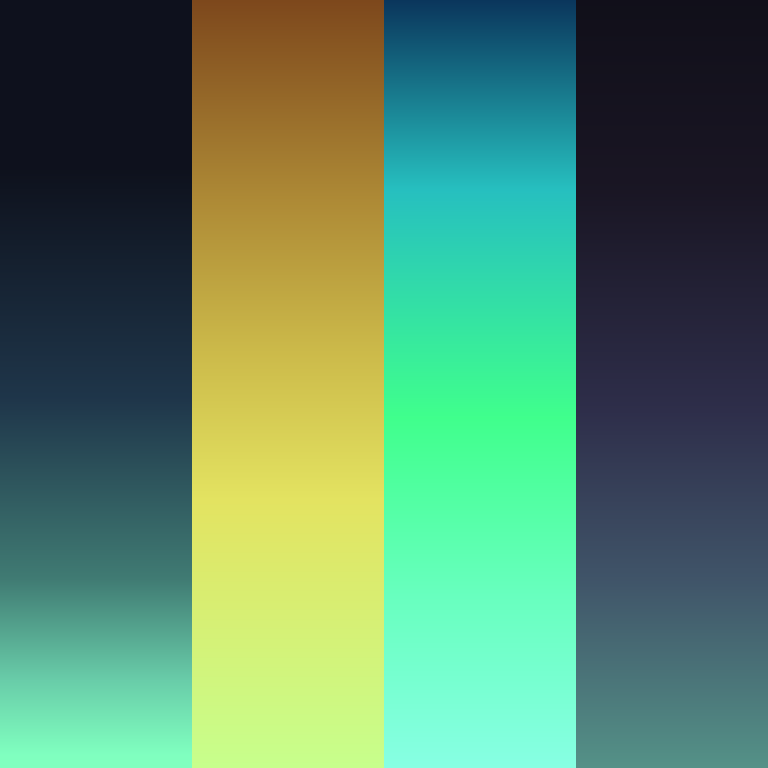
This background is drawn by a WebGL 1 fragment shader. Its source:

```glsl
precision highp float;
// Four equal vertical bands, each filled with its own glowing vertical gradient.

uniform vec2 u_resolution;

// Continues a gradient towards the next colour between two heights.
vec3 blendTo(vec3 base, vec3 next, float low, float high, float y) {
    return mix(base, next, clamp((y - low) / (high - low), 0.0, 1.0));
}

// Five-colour gradient from bottom to top; inner holds the three middle heights.
vec3 ramp(float y, float low, vec3 inner, float high,
          vec3 c0, vec3 c1, vec3 c2, vec3 c3, vec3 c4) {
    vec3 color = blendTo(c0, c1, low, inner.x, y);
    color = blendTo(color, c2, inner.x, inner.y, y);
    color = blendTo(color, c3, inner.y, inner.z, y);
    return blendTo(color, c4, inner.z, high, y);
}

vec3 mintToNight(float y) {
    return ramp(y, 0.017, vec3(0.115, 0.247, 0.480), 0.780,
        vec3(0.50, 1.00, 0.75), vec3(0.41, 0.80, 0.66), vec3(0.25, 0.48, 0.45),
        vec3(0.12, 0.21, 0.29), vec3(0.055, 0.068, 0.112));
}

vec3 limeToAmber(float y) {
    return ramp(y, 0.0, vec3(0.349, 0.540, 0.740), 1.0,
        vec3(0.78, 1.00, 0.55), vec3(0.89, 0.89, 0.38), vec3(0.80, 0.73, 0.29),
        vec3(0.68, 0.54, 0.21), vec3(0.49, 0.28, 0.11));
}

vec3 aquaToNavy(float y) {
    return ramp(y, 0.0, vec3(0.220, 0.456, 0.753), 1.0,
        vec3(0.53, 1.00, 0.89), vec3(0.41, 1.00, 0.75), vec3(0.25, 1.00, 0.55),
        vec3(0.15, 0.75, 0.75), vec3(0.04, 0.21, 0.36));
}

vec3 slateToPlum(float y) {
    return ramp(y, 0.0, vec3(0.245, 0.466, 0.753), 1.0,
        vec3(0.33, 0.57, 0.53), vec3(0.25, 0.33, 0.41), vec3(0.18, 0.18, 0.29),
        vec3(0.10, 0.085, 0.14), vec3(0.065, 0.06, 0.10));
}

// Band boundary, softened over one pixel.
float rightOf(float edge, float x, float pixel) {
    return clamp((x - edge) / pixel + 0.5, 0.0, 1.0);
}

void main() {
    vec2 uv = gl_FragCoord.xy / u_resolution;
    float pixel = 1.0 / u_resolution.x;

    // Lay the bands from left to right.
    vec3 color = mintToNight(uv.y);
    color = mix(color, limeToAmber(uv.y), rightOf(0.25, uv.x, pixel));
    color = mix(color, aquaToNavy(uv.y), rightOf(0.50, uv.x, pixel));
    color = mix(color, slateToPlum(uv.y), rightOf(0.75, uv.x, pixel));
    gl_FragColor = vec4(color, 1.0);
}
```
